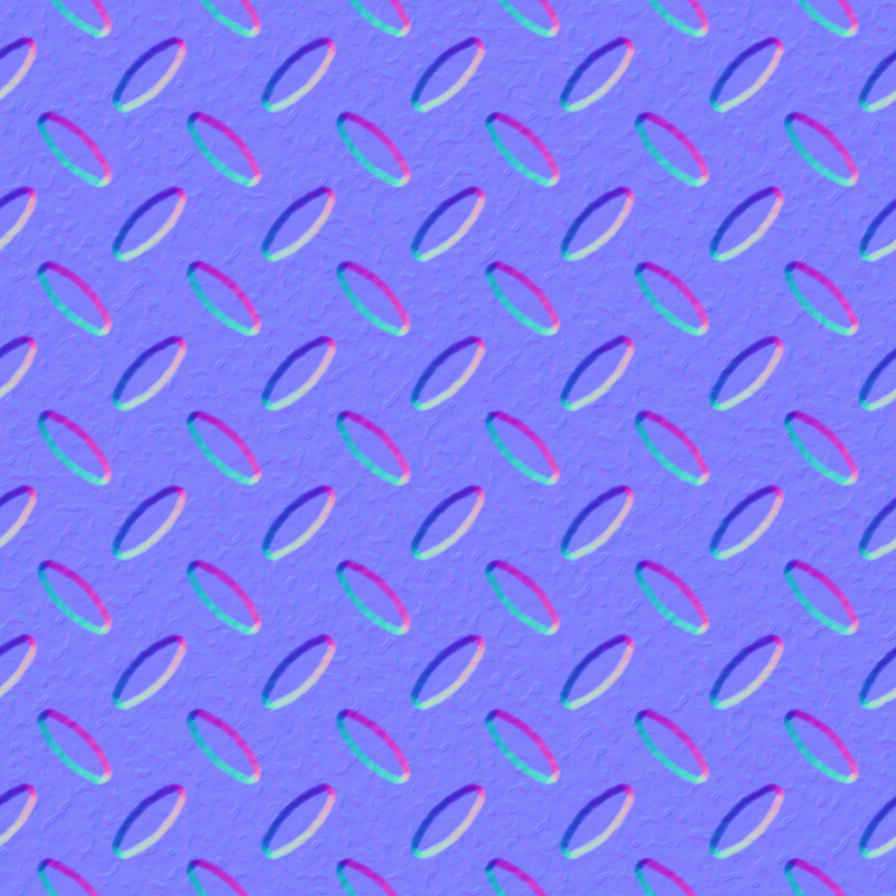
A Shadertoy shader for this texture map:

```glsl
// Tangent-space normal map of diamond tread plate: raised lozenges in two
// alternating diagonal directions over a finely pitted metal skin. A height
// field is built from distance functions and wrapping noise, then differenced.
#define REPEATS 6.0        // pattern cells across and down
#define HALF_LENGTH 0.328  // lozenge size, in cells
#define HALF_WIDTH 0.134
#define ARC_RADIUS 0.70    // curvature of the long sides
#define CORNER 0.058       // rounding of the blunt tips
#define BEVEL 0.078        // width of the sloping rim
#define RISE 0.060         // height of the lozenges
#define GRAIN 0.0028       // height of the soft surface bumps
#define PITS 0.0021        // depth of the sparse dents
#define RAGGED 0.007       // unevenness of the rims
#define STEP 0.0013        // differencing step, in canvas units

float hash(vec2 p) {
    vec3 q = fract(p.xyx * vec3(0.1031, 0.1030, 0.0973));
    q += dot(q, q.yzx + 33.33);
    return fract((q.x + q.y) * q.z);
}

// Pull of one lattice corner, with a random direction
float corner(vec2 lattice, vec2 offset, float period, float seed) {
    float angle = 6.2832 * hash(mod(lattice, period) + seed);
    return dot(vec2(cos(angle), sin(angle)), offset);
}

// Gradient noise, about -0.7 to 0.7, that wraps after 'period' lattice cells
float noise(vec2 uv, float period, float seed) {
    vec2 p = uv * period;
    vec2 i = floor(p), f = p - i, o = vec2(1.0, 0.0);
    vec2 w = f * f * f * (f * (f * 6.0 - 15.0) + 10.0);
    return mix(mix(corner(i, f, period, seed),
                   corner(i + o.xy, f - o.xy, period, seed), w.x),
               mix(corner(i + o.yx, f - o.yx, period, seed),
                   corner(i + o.xx, f - o.xx, period, seed), w.x), w.y);
}

// Pointed oval with blunt, rounded tips, lying along the unit vector 'axis'
float lozenge(vec2 p, vec2 axis) {
    vec2 q = abs(vec2(dot(p, axis), dot(p, vec2(-axis.y, axis.x))));
    float side = length(q + vec2(0.0, ARC_RADIUS - HALF_WIDTH)) - ARC_RADIUS;
    float tip = q.x - HALF_LENGTH;
    vec2 d = vec2(side, tip) + CORNER;
    return length(max(d, 0.0)) + min(max(d.x, d.y), 0.0) - CORNER;
}

// Offset from the nearest grid point
vec2 cell(vec2 p) {
    return fract(p + 0.5) - 0.5;
}

// Surface height, in cells
float height(vec2 uv) {
    vec2 p = uv * REPEATS;
    vec2 diagonal = vec2(sqrt(0.5));
    float falling = lozenge(cell(p - vec2(0.5, 0.0)), diagonal * vec2(1.0, -1.0));
    float rising = lozenge(cell(p - vec2(0.0, 0.5)), diagonal);
    float d = min(falling, rising) + RAGGED * noise(uv, 90.0, 7.0);

    // Soft-shouldered rim
    float t = clamp(0.1 - d / BEVEL, 0.0, 1.0);
    float raised = t * t * t * (t * (t * 6.0 - 15.0) + 10.0);

    // Skin: soft bumps of three sizes plus sparse dents on a slanted lattice
    vec2 slanted = vec2(uv.x + uv.y, uv.y - uv.x);
    float bumps = noise(uv, 48.0, 11.0) + 0.6 * noise(slanted, 68.0, 23.0)
                + 0.3 * noise(uv, 170.0, 41.0);
    float dents = smoothstep(0.14, 0.36, noise(slanted, 56.0, 59.0));
    float skin = GRAIN * bumps - PITS * dents;
    return RISE * raised + skin * mix(1.0, 0.5, raised);
}

void mainImage(out vec4 fragColor, in vec2 fragCoord) {
    vec2 uv = fragCoord / iResolution.xy;
    vec2 e = vec2(STEP, 0.0);
    vec2 slope = vec2(height(uv + e.xy) - height(uv - e.xy),
                      height(uv + e.yx) - height(uv - e.yx));
    slope /= 2.0 * STEP * REPEATS;

    // Green points down the canvas
    vec3 normal = normalize(vec3(-slope.x, slope.y, 1.0));
    vec3 color = (normal * 0.5 + 0.5) * vec3(1.0, 1.0, 0.985);
    fragColor = vec4(color, 1.0);
}
```
